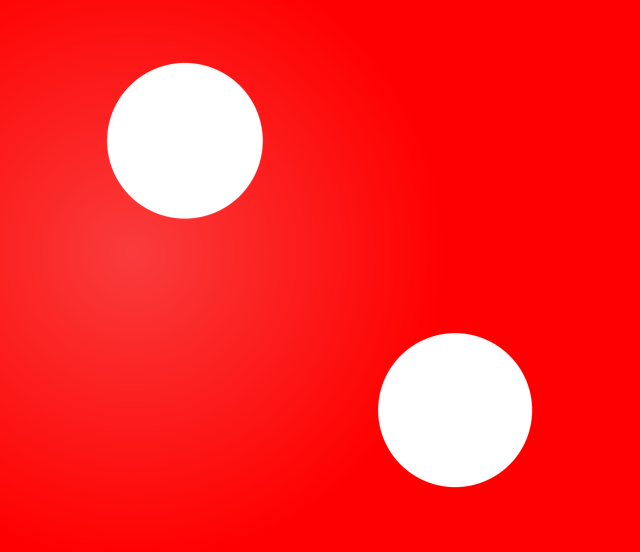
Write a Shadertoy shader that draws this background.

```glsl
// Two white discs on a red field, lit by a soft radial glow on the left.
// The glow fades linearly with distance; the discs are circle distance
// functions with edges smoothed over about one pixel.

float discMask(vec2 p, vec2 center, float radius, float pixel) {
    float dist = length(p - center) - radius;
    return 1.0 - smoothstep(-0.75 * pixel, 0.75 * pixel, dist);
}

void mainImage(out vec4 fragColor, in vec2 fragCoord) {
    // Canvas height is one unit
    float pixel = 1.0 / iResolution.y;
    vec2 p = fragCoord * pixel;

    // Red field with a paler glow
    vec3 red = vec3(1.0, 0.0, 0.0);
    vec3 glowColor = vec3(0.98, 0.235, 0.235);
    float glow = clamp(1.0 - length(p - vec2(0.241, 0.541)) / 0.565, 0.0, 1.0);
    vec3 color = mix(red, glowColor, glow);

    // White discs, upper left and lower right
    float discs = max(discMask(p, vec2(0.335, 0.745), 0.141, pixel),
                      discMask(p, vec2(0.8245, 0.257), 0.1395, pixel));
    color = mix(color, vec3(1.0), discs);

    fragColor = vec4(color, 1.0);
}
```
